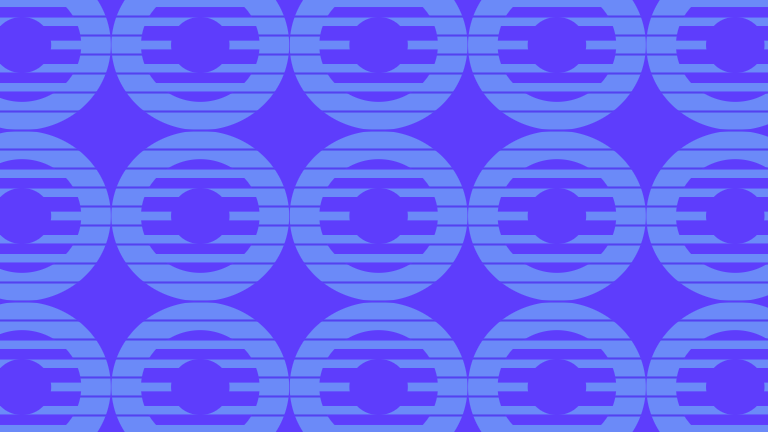
This pattern is drawn by a Shadertoy shader. Its source:

```glsl
// Rows of touching blue ellipses, each a ring with barred centre, sliced by thin horizontal lines.

const vec3 GROUND = vec3(0.37, 0.24, 0.99);
const vec3 LIGHT  = vec3(0.42, 0.54, 0.973);
const vec3 LINE   = vec3(0.33, 0.26, 0.94);

// Lengths in canvas heights
const vec2 CELL   = vec2(0.4128, 0.3958);
const vec2 CENTRE = vec2(-0.0125, 0.0);

// Radii relative to half a cell
const float OUTER_RADIUS = 0.997;
const float RING_RADIUS  = 0.665;
const float DISC_RADIUS  = 0.328;

// Stripe values relative to one stripe height
const float STRIPES   = 9.0;
const float LINE_HALF = 0.055;
const float BAR_HALF  = 0.23;

// Coverage of the region where the signed distance is negative
float fill(float dist, float pixel) {
    return clamp(0.5 - dist / pixel, 0.0, 1.0);
}

// Distance to the half-height bar of a stripe: centred in the middle, outward elsewhere
float barDistance(float row, float offset) {
    return row == 0.0 ? abs(offset) - BAR_HALF : -offset * sign(row);
}

void mainImage(out vec4 fragColor, in vec2 fragCoord) {
    float pixel = 1.0 / iResolution.y;
    vec2 p = (fragCoord - 0.5 * iResolution.xy) * pixel - CENTRE;

    // Cell coordinates from -1 to 1
    vec2 q = 2.0 * fract(p / CELL + 0.5) - 1.0;
    float radius = length(q);
    float radialPixel = 2.0 * pixel / CELL.y;

    // Horizontal stripes, with one centred on the cell
    float stripe = 0.5 * q.y * STRIPES;
    float row = floor(stripe + 0.5);
    float offset = stripe - row;
    float stripePixel = pixel * STRIPES / CELL.y;

    float outer = fill(radius - OUTER_RADIUS, radialPixel);
    float inner = fill(radius - RING_RADIUS, radialPixel);
    float disc  = fill(radius - DISC_RADIUS, radialPixel);
    float bar   = fill(barDistance(row, offset), stripePixel);
    float line  = fill(0.5 - LINE_HALF - abs(offset), stripePixel);

    // Solid ring, barred band and empty disc
    float shape = outer * mix(1.0, bar * (1.0 - disc), inner);
    vec3 lineColor = mix(LINE, GROUND, inner);
    vec3 color = mix(GROUND, mix(LIGHT, lineColor, line), shape);

    fragColor = vec4(color, 1.0);
}
```
